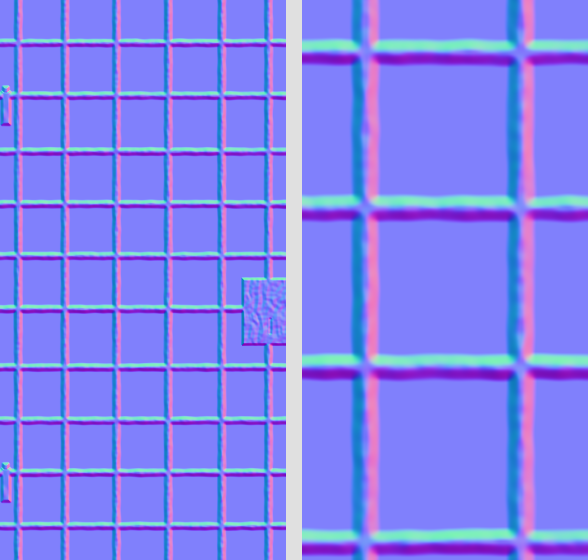
Left: the whole. Right: its middle third, enlarged.
Give the GLSL for this texture map, as a WebGL 2 fragment shader.

```glsl
#version 300 es
precision highp float;
// Tangent-space normal map of a worn metal bar grid with a lock plate and two hinges.

uniform vec2 u_resolution;
out vec4 fragColor;

const float PI = 3.14159265;
const float ASPECT = 0.512;          // canvas width when its height is 1
const int COLUMNS = 6;
const int ROWS = 10;
const float COLUMN_HALF_WIDTH = 0.0084;
const float ROW_HALF_WIDTH = 0.0078;
const float RELIEF = 0.0076;         // height of a bar above the ground

vec2 hashGradient(vec2 cell) {
    float a = fract(sin(dot(cell, vec2(127.1, 311.7))) * 43758.55) * 2.0 * PI;
    return vec2(cos(a), sin(a));
}

float gradientNoise(vec2 p) {
    vec2 i = floor(p), f = p - i;
    vec2 s = f * f * f * (f * (f * 6.0 - 15.0) + 10.0);
    vec2 e = vec2(1.0, 0.0);
    float a = dot(hashGradient(i), f);
    float b = dot(hashGradient(i + e.xy), f - e.xy);
    float c = dot(hashGradient(i + e.yx), f - e.yx);
    float d = dot(hashGradient(i + 1.0), f - 1.0);
    return mix(mix(a, b, s.x), mix(c, d, s.x), s.y);
}

// Distance to the nearest of several bars whose spacing wavers by a few sines.
float nearestBar(float x, int count, float first, float last, vec4 waves, vec4 amounts) {
    float nearest = 1.0;
    for (int i = 0; i < count; i++) {
        float t = float(i) / float(count - 1);
        float center = mix(first, last, t) + dot(amounts, sin(PI * t * waves));
        nearest = min(nearest, abs(x - center));
    }
    return nearest;
}

float barProfile(float d, float halfWidth) {
    return 1.0 - smoothstep(0.1, 1.0, d / halfWidth);
}

float roundBox(vec2 p, vec2 halfSize, float radius) {
    vec2 q = abs(p) - halfSize + radius;
    return length(max(q, 0.0)) + min(max(q.x, q.y), 0.0) - radius;
}

// Raised mask: 1 inside the shape, falling to 0 across its bevel.
float bevel(float d, float width) {
    return 1.0 - smoothstep(-width, 0.0, d);
}

float gridHeight(vec2 p) {
    float wobble = 0.0012 * gradientNoise(p * 50.0);
    float dx = nearestBar(p.x, COLUMNS, 0.0327, 0.4807,
                          vec4(1, 2, 3, 4), vec4(-0.0014, -0.0053, 0.0009, -0.0016));
    float dy = nearestBar(p.y, ROWS, 0.0605, 0.9232,
                          vec4(2, 3, 5, 8), vec4(-0.0012, -0.0022, 0.0026, -0.001));
    float column = barProfile(dx + wobble, COLUMN_HALF_WIDTH);
    float row = barProfile(dy - wobble, ROW_HALF_WIDTH);
    float bars = 1.0 - (1.0 - column) * (1.0 - row);
    float wear = 0.14 * gradientNoise(p * 110.0 + 7.0) + 0.22 * gradientNoise(p * 50.0)
               + 0.35 * gradientNoise(p * 17.0 + 2.0);
    return RELIEF * bars * (1.0 + wear);
}

// Lock plate with a streaky surface and a narrow slot; it runs off the right side.
float addPlate(float ground, vec2 p) {
    vec2 q = p - vec2(0.4752, 0.4435);
    float mask = bevel(roundBox(q, vec2(0.043, 0.061), 0.002), 0.005);
    float warp = gradientNoise(p * 35.0);
    float streaks = gradientNoise(p * vec2(120.0, 48.0) + 0.7 * warp);
    float grain = gradientNoise(p * 130.0 + 3.0);
    float slot = bevel(roundBox(q - vec2(0.0087, -0.026), vec2(0.0042, 0.016), 0.004), 0.004);
    float top = RELIEF + 0.0026 * streaks + 0.001 * grain - 0.0022 * slot;
    return mix(ground, top, mask);
}

// Hinge: an upright block with a narrower knob on top.
float addHinge(float ground, vec2 p) {
    float body = roundBox(p + vec2(0.0, 0.004), vec2(0.0105, 0.0325), 0.004);
    float knob = roundBox(p - vec2(-0.0005, 0.028), vec2(0.0078, 0.009), 0.004);
    float mask = bevel(min(body, knob), 0.0065);
    float top = RELIEF * (0.9 + 0.3 * gradientNoise(p * vec2(90.0, 60.0) + 4.0));
    return mix(ground, top, mask);
}

float surfaceHeight(vec2 p) {
    float h = addPlate(gridHeight(p), p);
    for (int i = 0; i < 2; i++) {
        h = addHinge(h, p - vec2(0.0108, 0.138 + 0.673 * float(i)));
    }
    return h;
}

void main() {
    vec2 p = gl_FragCoord.xy / u_resolution * vec2(ASPECT, 1.0);

    // Wide central differences turn the height into a softened normal.
    vec2 e = vec2(0.0014, 0.0);
    vec2 slope = vec2(surfaceHeight(p + e.xy) - surfaceHeight(p - e.xy),
                      surfaceHeight(p + e.yx) - surfaceHeight(p - e.yx)) / (2.0 * e.x);
    vec3 normal = normalize(vec3(-slope * vec2(1.0, 1.08), 1.0));
    normal.z *= 0.98;
    fragColor = vec4(normal * 0.5 + 0.5, 1.0);
}
```
